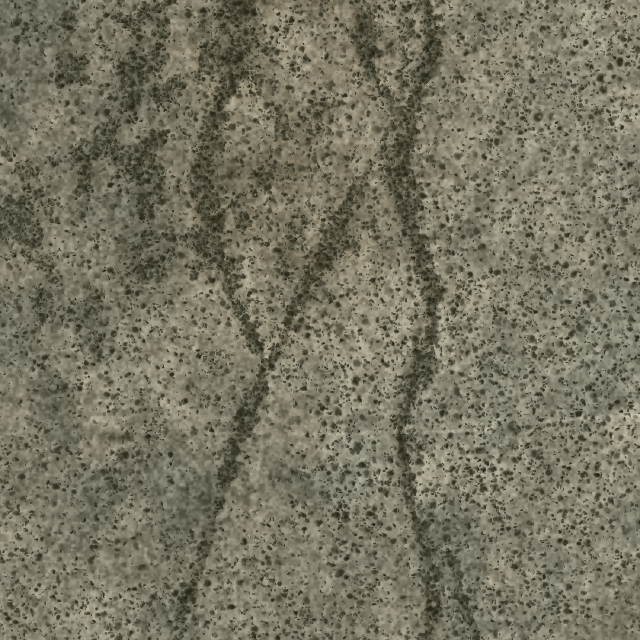
This texture is drawn by a three.js fragment shader. Its source:

```glsl
varying vec2 vUv;

vec3 hash3(vec2 p) {
  vec3 q = fract(p.xyx * vec3(0.1031, 0.1030, 0.0973));
  q += dot(q, q.yxz + 33.33);
  return fract((q.xxy + q.yzz) * q.zyx);
}

// Smooth cellular noise: random cell values blended around jittered points
float cellNoise(vec2 p) {
  vec2 cell = floor(p);
  vec2 sum = vec2(0.005, 0.01);
  for (int j = -1; j <= 1; j++) {
    for (int i = -1; i <= 1; i++) {
      vec2 id = cell + vec2(float(i), float(j));
      vec3 h = hash3(id + 50.0);
      vec2 d = id + 0.15 + 0.7 * h.xy - p;
      float w = max(0.0, 1.0 - dot(d, d));
      sum += w * w * w * vec2(h.z, 1.0);
    }
  }
  return sum.x / sum.y;
}

// Shrubs, kept in a cell when its random rank falls below the density
float shrubs(vec2 p, float density) {
  vec2 cell = floor(p);
  float cover = 0.0;
  for (int j = -1; j <= 1; j++) {
    for (int i = -1; i <= 1; i++) {
      vec2 id = cell + vec2(float(i), float(j));
      vec3 h = hash3(id + 210.0);
      vec3 k = hash3(id + 470.0);
      vec2 d = id + h.xy - p;
      d.x *= 0.8 + 0.5 * k.z;
      float radius = 0.2 + 0.26 * k.x * k.x;
      float crown = 1.0 - smoothstep(radius * 0.4, radius * 1.45, length(d));
      float kept = smoothstep(h.z - 0.08, h.z + 0.08, density);
      cover = max(cover, crown * kept * (0.5 + 0.5 * k.y));
    }
  }
  return cover;
}

float bump(float y, float center, float size) {
  float d = (y - center) / size;
  return exp(-d * d);
}

float strip(float d, float halfWidth) {
  return 1.0 - smoothstep(0.3, 1.5, abs(d) / halfWidth);
}

// Dry channels lined with growth, each a meandering x for a given y
float washes(vec2 p) {
  float y = p.y;
  float trunk = 0.275 + 0.41 * y - 0.03 * sin(4.24 * y) - 0.06 * smoothstep(0.8, 1.0, y);
  float w = strip(p.x - trunk, 0.009 + 0.018 * bump(y, 0.61, 0.06) + 0.01 * bump(y, 0.35, 0.05));
  w *= 1.0 - 0.4 * smoothstep(0.67, 0.72, y);

  float leftArm = 0.423 - 0.1 * sin(min((y - 0.427) * 5.5, 2.5));
  float leftWidth = 0.008 + 0.016 * bump(y, 0.72, 0.09) + 0.04 * bump(y, 0.94, 0.06);
  w = max(w, strip(p.x - leftArm, leftWidth) * smoothstep(0.41, 0.44, y));

  float rightArm = 0.652 + 0.025 * cos((y - 0.52) * 14.5);
  float rightWidth = 0.012 + 0.014 * bump(y, 0.72, 0.09) + 0.009 * bump(y, 0.43, 0.06);
  w = max(w, strip(p.x - rightArm, rightWidth) * 0.95);

  float spur = 0.677 + 0.065 * sqrt(max(0.0, 1.0 - y / 0.15));
  w = max(w, strip(p.x - spur, 0.009) * (1.0 - smoothstep(0.13, 0.16, y)));

  float topArm = 0.55 + 0.35 * (1.0 - y) + 0.008 * sin(y * 40.0);
  return max(w, strip(p.x - topArm, 0.008 + 0.016 * bump(y, 0.95, 0.04)) * smoothstep(0.79, 0.85, y));
}

void main() {
  vec2 uv = vUv;
  float broad = cellNoise(uv * vec2(6.0, 5.0));
  float medium = cellNoise(uv * vec2(17.0, 14.0) + 31.0);
  float small = cellNoise(uv * vec2(42.0, 36.0) + 67.0);
  float grain = cellNoise(uv * 100.0 + 11.0);
  float fine = cellNoise(uv * 200.0 + 5.0);

  // Growth density: ragged washes plus upright patches in the upper left
  vec2 ragged = uv + 0.014 * (vec2(small, medium) - 0.5) + 0.016 * (vec2(grain, fine) - 0.5);
  float wash = washes(ragged) * smoothstep(0.1, 0.5, 0.4 * medium + 0.4 * small + 0.2 * grain);
  float upperLeft = (1.0 - smoothstep(0.3, 0.68, uv.x)) * smoothstep(0.33, 0.7, uv.y);
  float clump = 0.45 * cellNoise(uv * vec2(23.0, 14.0) + 83.0) + 0.33 * small + 0.22 * grain;
  float patches = smoothstep(0.56, 0.74, clump + 0.04 * upperLeft) * (0.25 + 0.7 * upperLeft);
  float growth = max(wash, patches);

  // Mottled soil, warmer between the channels
  float tone = 0.6 + 0.5 * (broad - 0.5) + 0.45 * (medium - 0.5) + 0.4 * (small - 0.5);
  tone += 0.65 * (grain - 0.5) + 0.65 * (fine - 0.5) - 0.06 * upperLeft;
  vec3 soil = mix(vec3(0.395, 0.385, 0.32), vec3(0.64, 0.63, 0.555), clamp(tone, -0.5, 1.3));
  float warmth = bump(uv.x, 0.47, 0.2) * smoothstep(0.3, 0.7, uv.y) + 0.7 * (medium - 0.4);
  soil += vec3(0.02, 0.002, -0.012) * clamp(warmth, -0.3, 1.0);

  // Faint pale track across the ground, with a few dark stretches
  float trackY = 0.323 + 0.086 * max(0.0, uv.x - 0.66) + 0.002 * sin(uv.x * 23.0);
  float track = 1.0 - smoothstep(0.001, 0.0045, abs(uv.y - trackY));
  soil += 0.1 * track * mix(0.35, 1.0, smoothstep(0.6, 0.75, uv.x));
  float verge = strip(uv.y - trackY + 0.004, 0.008) * (bump(uv.x, 0.2, 0.05) + bump(uv.x, 0.81, 0.04));

  // Shade under the growth, then shrubs of three sizes with rough outlines
  vec3 shade = vec3(0.27, 0.265, 0.2) + 0.2 * (fine - 0.5) + 0.16 * (grain - 0.5);
  soil = mix(soil, shade, 0.7 * max(growth, 0.7 * verge));
  float open = 0.32 + 0.4 * (small - 0.5) + 0.35 * (broad - 0.5);
  vec2 rough = uv + 0.005 * (vec2(fine, grain) - 0.5);
  float cover = shrubs(rough * 74.0, open * 0.9 + growth * 0.8);
  cover = max(cover, shrubs(rough * 112.0 + 19.0, open * 0.9 + growth * 0.8));
  cover = max(cover, 0.85 * shrubs(rough * 160.0 + 57.0, open * 0.6 + growth * 0.8));
  vec3 leaf = mix(vec3(0.12, 0.12, 0.07), vec3(0.22, 0.215, 0.15), fine);
  gl_FragColor = vec4(mix(soil, leaf, 0.95 * cover), 1.0);
}
```
